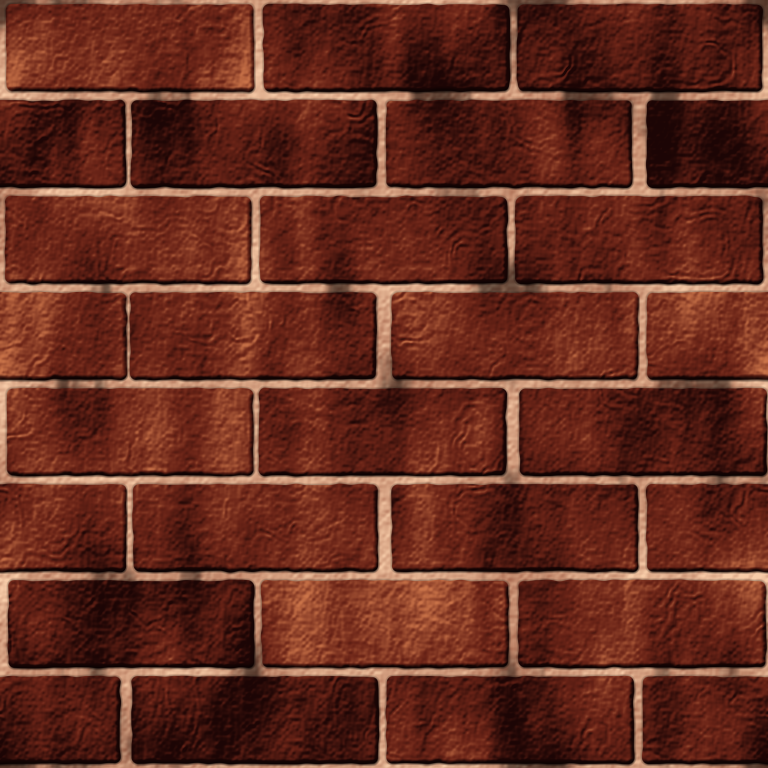
Reproduce this texture procedurally as a Shadertoy shader.

```glsl
#define GRID vec2(3.0, 8.0)
#define GAP vec2(0.0125, 0.0115)
#define CORNER 0.008
#define SHIFT 0.004
#define RIM 0.007
#define RELIEF 0.30
#define LIGHT vec2(-0.45, 0.89)
#define SOOT vec3(0.11, 0.02, 0.018)
#define CLAY vec3(0.42, 0.14, 0.09)
#define GLOW vec3(0.80, 0.46, 0.29)
#define MORTAR_DARK vec3(0.66, 0.41, 0.31)
#define MORTAR_LIGHT vec3(0.97, 0.80, 0.66)

float hash(vec2 p) {
    return fract(sin(dot(p, vec2(12.9898, 78.233))) * 43758.5453);
}

// Value noise that wraps at the canvas border (whole-number frequencies)
float noise(vec2 uv, vec2 freq) {
    vec2 p = uv * freq, i = floor(p), f = fract(p);
    f = f * f * (3.0 - 2.0 * f);
    vec2 a = mod(i, freq), b = mod(i + 1.0, freq);
    return mix(mix(hash(a), hash(vec2(b.x, a.y)), f.x),
               mix(hash(vec2(a.x, b.y)), hash(b), f.x), f.y);
}

float fbm(vec2 uv, vec2 freq) {
    float sum = 0.0, amp = 0.533;
    for (int i = 0; i < 4; i++) {
        sum += amp * noise(uv, freq);
        freq *= 2.0;
        amp *= 0.5;
    }
    return sum;
}

// Wavy contour ridges plus fine grain
float clayHeight(vec2 uv) {
    float ridges = sin(fbm(uv, vec2(13.0, 12.0)) * 52.0);
    float depth = mix(0.15, 0.55, noise(uv, vec2(17.0, 19.0)));
    return ridges * depth + noise(uv, vec2(230.0)) + 0.6 * noise(uv, vec2(110.0));
}

float mortarHeight(vec2 uv) {
    return noise(uv, vec2(190.0)) + noise(uv, vec2(90.0));
}

float roundedBox(vec2 p, vec2 halfSize) {
    vec2 q = abs(p) - halfSize + CORNER;
    return length(max(q, 0.0)) + min(max(q.x, q.y), 0.0) - CORNER;
}

vec3 clayRamp(float t) {
    vec3 c = mix(SOOT, CLAY, smoothstep(-0.1, 0.55, t));
    return mix(c, GLOW, smoothstep(0.42, 1.15, t));
}

void mainImage(out vec4 fragColor, in vec2 fragCoord) {
    vec2 uv = fragCoord / iResolution.xy;
    float pixel = 1.0 / min(iResolution.x, iResolution.y);

    // Running bond: every other course moves by half a brick
    vec2 cell = uv * GRID;
    cell.x += 0.5 * mod(floor(cell.y) + 1.0, 2.0);
    vec2 id = floor(cell);
    id.x = mod(id.x, GRID.x);

    // Brick outline with uneven position, length and edge
    vec2 p = (fract(cell) - 0.5) / GRID;
    p.x += SHIFT * (2.0 * hash(id + 3.7) - 1.0);
    vec2 halfSize = 0.5 * (1.0 / GRID - GAP);
    halfSize.x += 0.002 * (hash(id + 8.1) - 0.5);
    float wobble = 0.0025 * (noise(uv, vec2(70.0)) - 0.5);
    float dist = roundedBox(p, halfSize) + wobble;
    float facing = (roundedBox(p + LIGHT * 0.002, halfSize) + wobble - dist) / 0.002;

    // Blotches and vertical streaks
    float blotch = fbm(uv, vec2(9.0, 8.0)) - 0.5;
    float streak = fbm(uv + 0.37, vec2(26.0, 5.0)) - 0.5;
    float stain = 0.75 * blotch + 0.6 * streak;

    // Brick face, lit from the upper left with a dark rounded rim
    vec2 reach = LIGHT * 0.0013;
    float clayLight = clayHeight(uv - reach) - clayHeight(uv + reach);
    float tone = mix(0.22, 0.70, hash(id + 21.3));
    tone += stain + RELIEF * clayLight;
    float rim = smoothstep(-RIM, 0.0, dist);
    tone -= rim * (0.32 - 0.38 * facing);
    vec3 brick = clayRamp(tone);
    brick *= 1.0 - 0.65 * rim * max(-facing, 0.0);

    // Gritty mortar, stained in places and shaded along the bricks
    float grit = mortarHeight(uv - reach) - mortarHeight(uv + reach);
    float pale = 0.55 + 0.5 * grit + 0.9 * blotch;
    vec3 mortar = mix(MORTAR_DARK, MORTAR_LIGHT, clamp(pale, 0.0, 1.0));
    mortar *= mix(0.5, 1.0, smoothstep(-0.32, -0.14, stain));
    float shade = 0.25 + 0.3 * max(-facing, 0.0);
    mortar *= 1.0 - shade * (1.0 - smoothstep(0.0, 0.0035, dist));

    float cover = smoothstep(-0.75 * pixel, 0.75 * pixel, dist);
    fragColor = vec4(clamp(mix(brick, mortar, cover), 0.0, 1.0), 1.0);
}
```
